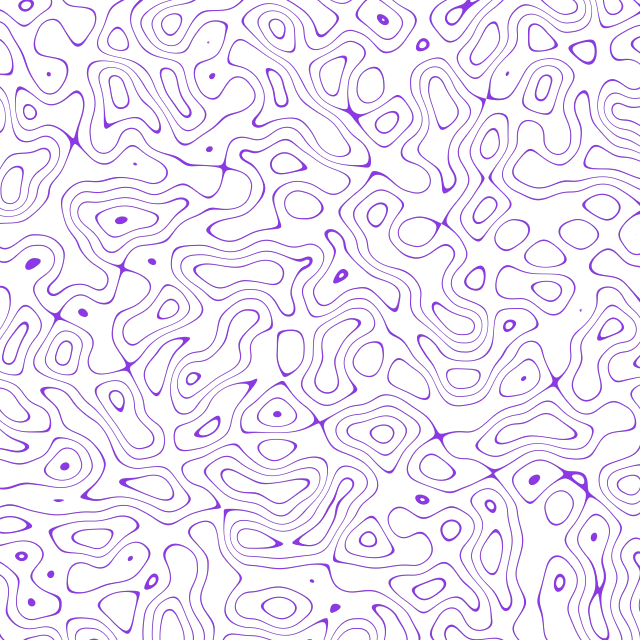
Give the GLSL for this pattern, as a WebGL 1 fragment shader.

```glsl
precision highp float;
// Contour map: violet level lines of a smooth gradient noise field on white.
// Each line covers a fixed band of height, so it is hairline thin on slopes
// and swells into stars and blots at saddles and flat summits.

uniform vec2 u_resolution;

const float CELLS = 12.0;        // noise cells across the canvas
const float LEVELS = 5.2;        // contour levels per unit of height
const float HALF_BAND = 0.05;    // half the line band, in level steps
const float FILTER_PIXELS = 1.0; // width of the edge filter
const vec2 FIELD_OFFSET = vec2(17.3, 41.6);

const vec3 PAPER = vec3(1.0);
const vec3 INK_BRIGHT = vec3(0.55, 0.22, 0.90);
const vec3 INK_THIN = vec3(0.45, 0.20, 0.70);
const float TAU = 6.28319;

// Unit gradient of a lattice point, in a random direction
vec2 latticeGradient(vec2 cell) {
  float angle = TAU * fract(sin(dot(cell, vec2(127.1, 311.7))) * 43758.5453);
  return vec2(cos(angle), sin(angle));
}

// Height that one lattice corner contributes at local position f
float cornerHeight(vec2 cell, vec2 f, vec2 corner) {
  return dot(latticeGradient(cell + corner), f - corner);
}

// Gradient noise with quintic fade
float gradientNoise(vec2 p) {
  vec2 cell = floor(p);
  vec2 f = p - cell;
  vec2 fade = f * f * f * (f * (f * 6.0 - 15.0) + 10.0);
  float bottom = mix(cornerHeight(cell, f, vec2(0.0, 0.0)),
                     cornerHeight(cell, f, vec2(1.0, 0.0)), fade.x);
  float top = mix(cornerHeight(cell, f, vec2(0.0, 1.0)),
                  cornerHeight(cell, f, vec2(1.0, 1.0)), fade.x);
  return mix(bottom, top, fade.y);
}

// Height in level steps; whole numbers lie on contour lines
float levelHeight(vec2 uv) {
  return LEVELS * gradientNoise(uv * CELLS + FIELD_OFFSET);
}

// Share of a box filter of the given width that lies inside the line band
float bandCoverage(float height, float width) {
  float offset = fract(height + 0.5) - 0.5;
  float upper = min(offset + 0.5 * width, HALF_BAND);
  float lower = max(offset - 0.5 * width, -HALF_BAND);
  return clamp((upper - lower) / width, 0.0, 1.0);
}

void main() {
  float pixel = 1.0 / min(u_resolution.x, u_resolution.y);
  vec2 uv = gl_FragCoord.xy * pixel;

  // Height and its change across one pixel
  float height = levelHeight(uv);
  vec2 slope = vec2(levelHeight(uv + vec2(pixel, 0.0)),
                    levelHeight(uv + vec2(0.0, pixel))) - height;
  float filterWidth = max(FILTER_PIXELS * length(slope), 0.0005);

  // Hairlines use a duller ink than solid areas
  float coverage = bandCoverage(height, filterWidth);
  float solid = coverage * coverage * coverage * coverage;
  vec3 ink = mix(INK_THIN, INK_BRIGHT, solid);
  gl_FragColor = vec4(mix(PAPER, ink, coverage), 1.0);
}
```
